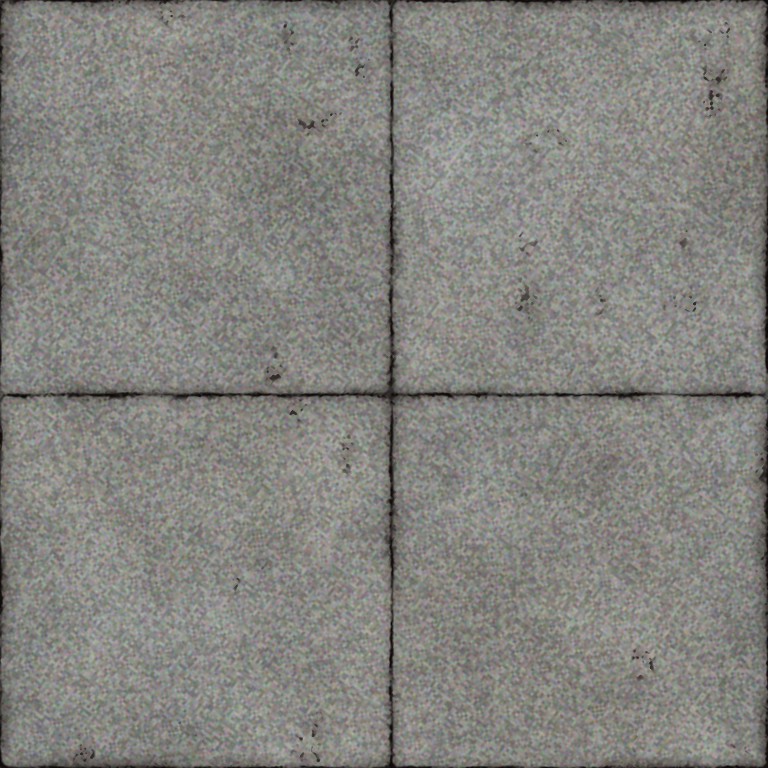
A Shadertoy shader for this texture:

```glsl
// Four worn concrete slabs, two across and two down, with thin dark joints.
// Rounded-box distances shape the slabs; value noise adds grain, mottling,
// broken soft joints and clusters of small brown pits.

#define JOINT vec2(0.510, 0.486)   // where the inner joints cross
#define JOINT_HALF 0.0011          // half width of a joint
#define CORNER_RADIUS 0.010
#define GRAIN_SCALE 360.0
#define GRAIN_LUMA 0.19
#define GRAIN_CHROMA 0.11
#define MOTTLE 0.18
#define PIT_CLUSTERS 36
#define CONCRETE vec3(0.535, 0.535, 0.516)
#define STAIN vec3(0.345, 0.300, 0.285)
#define GAP vec3(0.080, 0.062, 0.055)

vec3 hash3(vec2 p) {
    vec3 q = fract(vec3(p.xyx) * vec3(0.1031, 0.1030, 0.0973));
    q += dot(q, q.yxz + 33.33);
    return fract((q.xxy + q.yzz) * q.zyx);
}

// Three independent channels of smooth value noise, each 0 to 1
vec3 noise3(vec2 p) {
    vec2 i = floor(p), f = fract(p);
    f = f * f * (3.0 - 2.0 * f);
    return mix(mix(hash3(i), hash3(i + vec2(1, 0)), f.x),
               mix(hash3(i + vec2(0, 1)), hash3(i + vec2(1, 1)), f.x), f.y);
}

vec3 fbm3(vec2 p) {
    vec3 sum = vec3(0.0);
    float amp = 0.5;
    for (int i = 0; i < 5; i++) {
        sum += amp * noise3(p);
        p = mat2(1.6, 1.2, -1.2, 1.6) * p + 17.3;
        amp *= 0.5;
    }
    return sum / 0.97;
}

// Distance from a point in a slab to that slab's rounded edge
float edgeDistance(vec2 p) {
    vec2 slab = step(JOINT, p);
    vec2 low = slab * JOINT, high = mix(JOINT, vec2(1.0), slab);
    vec2 q = abs(p - 0.5 * (low + high)) - 0.5 * (high - low) + CORNER_RADIUS;
    return CORNER_RADIUS - length(max(q, 0.0)) - min(max(q.x, q.y), 0.0);
}

// Soft coverage of scattered, mostly upright clusters of pits
float clusterMask(vec2 p) {
    float mask = 0.0;
    for (int i = 0; i < PIT_CLUSTERS; i++) {
        vec3 place = hash3(vec2(float(i) * 7.0 + 3.0, 41.0));
        vec3 form = hash3(vec2(float(i) * 5.0 + 2.0, 97.0));
        vec2 center = vec2(pow(place.x, 0.65), place.y);
        vec2 size = mix(vec2(0.007, 0.016), vec2(0.018, 0.045), form.xy);
        if (form.z > 0.65) size = size.yx;
        vec2 q = (p - center) / size;
        mask = max(mask, exp(-dot(q, q)) * mix(0.3, 0.9, place.z));
    }
    return mask;
}

void mainImage(out vec4 fragColor, in vec2 fragCoord) {
    vec2 uv = fragCoord / iResolution.xy;
    float pixel = 1.0 / iResolution.y;
    vec3 broad = fbm3(uv * 5.0 + 4.0);
    vec3 rough = noise3(uv * 60.0 + 9.0);
    vec3 fine = noise3(mat2(0.8, 0.6, -0.6, 0.8) * uv * 230.0 + 331.0);

    // Mottled slab faces with a slight warm or cool drift
    vec3 color = CONCRETE + MOTTLE * (broad.x - 0.5);
    color += 0.03 * (broad.z - 0.5) * vec3(1.0, 0.0, -0.6);
    color += 0.08 * (fbm3(uv * 24.0).y - 0.5);

    // Fine grain on two turned grids, grey with a little colour
    vec2 turned = mat2(0.8, 0.6, -0.6, 0.8) * uv * GRAIN_SCALE + 700.0;
    color += GRAIN_LUMA * (noise3(turned * 0.75).x - 0.5);
    color += GRAIN_CHROMA * (noise3(turned.yx * 0.9 + 57.0) - 0.5);

    // Brown stains holding small dark pits
    float mask = clusterMask(uv + 0.024 * (rough.xy - 0.5));
    color = mix(color, STAIN, 0.55 * mask * smoothstep(0.2, 0.8, rough.z));
    float pits = smoothstep(0.58, 0.88, fine.x + 0.25 * (rough.y - 0.5));
    vec3 pitColor = mix(GAP, STAIN, 0.25);
    color = mix(color, pitColor, 0.85 * pits * smoothstep(0.15, 0.65, mask));

    // Soft patchy grime fading into the slabs, wider on the canvas border
    vec2 wobble = 0.0025 * (noise3(uv * 30.0).xy - 0.5) + 0.002 * (fine.yz - 0.5);
    float edge = max(edgeDistance(uv + wobble), 0.0);
    vec2 toBorder = min(uv, 1.0 - uv);
    float border = 1.0 - smoothstep(0.01, 0.025, min(toBorder.x, toBorder.y));
    float patchy = smoothstep(0.2, 0.8, noise3(uv * 16.0 + 5.0).z);
    float grime = exp(-edge / mix(0.0055, 0.009, border)) * mix(0.3, 0.8, patchy);
    color = mix(color, STAIN * 0.65, grime);

    // Crumbled specks along the edges
    float chips = smoothstep(0.55, 0.85, fine.z) * exp(-edge / 0.0055);
    color = mix(color, GAP, chips * mix(0.3, 0.9, patchy));

    // Thin joints broken into dark dashes and faint stretches
    float halfWidth = JOINT_HALF * mix(0.3, 1.9, rough.y);
    float gap = 1.0 - smoothstep(halfWidth - pixel, halfWidth + 0.0024, edge);
    float dash = noise3(uv * 42.0 + 83.0).x;
    float depth = smoothstep(0.25, 0.75, 0.65 * dash + 0.4 * fine.y);
    color = mix(color, GAP * 0.7, gap * mix(0.2, 1.0, depth));

    // Dirt gathered where the joints cross
    float crossing = exp(-length(uv - JOINT) / 0.014);
    color *= 1.0 - 0.5 * crossing * mix(0.4, 1.0, fine.x);

    fragColor = vec4(clamp(color, 0.0, 1.0), 1.0);
}
```
